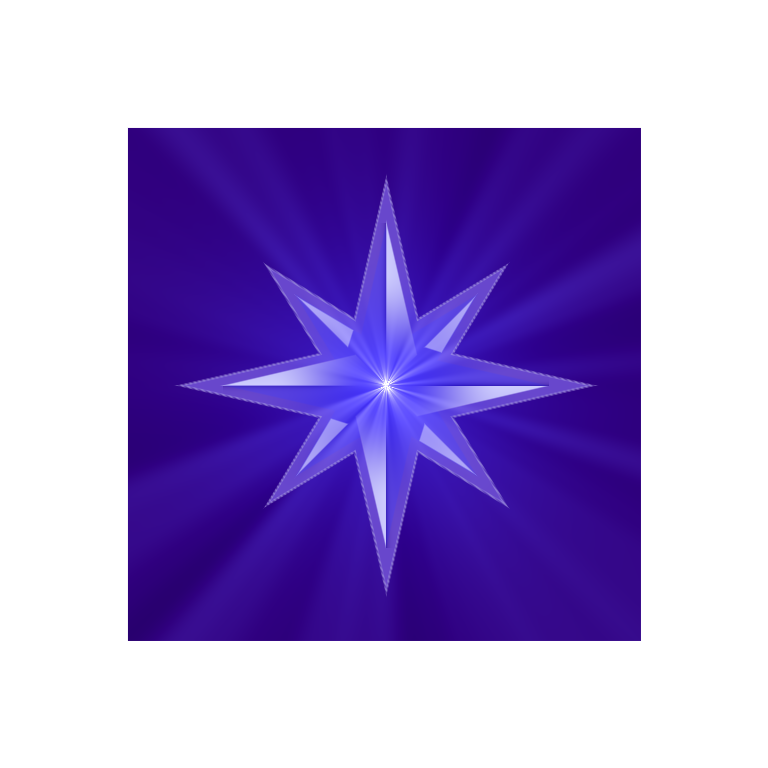
A WebGL 1 fragment shader for this background:

```glsl
precision highp float;
uniform vec2 u_resolution;

float hash(float n) {
    n = fract(n * 0.1031);
    n *= n + 33.33;
    return fract(n * (n + n));
}

// Value noise around the circle; turn runs from 0 to 1
float angularNoise(float turn, float count, float seed) {
    float x = turn * count;
    float cell = floor(x);
    float a = hash(mod(cell, count) + seed);
    float b = hash(mod(cell + 1.0, count) + seed);
    return mix(a, b, smoothstep(0.0, 1.0, x - cell));
}

// Signed distance to the line a-b, positive on its left
float side(vec2 p, vec2 a, vec2 b) {
    vec2 d = normalize(b - a);
    return d.x * (p.y - a.y) - d.y * (p.x - a.x);
}

// Positive inside a counter-clockwise triangle
float triangle(vec2 p, vec2 a, vec2 b, vec2 c) {
    return min(side(p, a, b), min(side(p, b, c), side(p, c, a)));
}

// Positive inside the eight-pointed star
float star(vec2 p) {
    p = abs(p);
    p = vec2(max(p.x, p.y), min(p.x, p.y));
    vec2 notch = vec2(0.086, 0.041);
    return max(side(p, vec2(0.267, 0.0), notch), side(p, notch, vec2(0.155)));
}

void main() {
    float px = 1.0 / min(u_resolution.x, u_resolution.y);
    vec2 uv = (gl_FragCoord.xy - 0.5 * u_resolution) * px + 0.5;
    vec2 p = uv - vec2(0.503, 0.498);
    float r = length(p);
    float turn = atan(p.y, p.x) / 6.2831853 + 0.5;

    // Violet panel with a blue halo and soft rays
    float broad = angularNoise(turn, 26.0, 3.0);
    float fine = angularNoise(turn, 64.0, 41.0);
    float rays = 0.6 * broad + 0.4 * fine - 0.5;
    float halo = exp(-r * r * 22.0);
    vec3 color = mix(vec3(0.195, 0.012, 0.51), vec3(0.22, 0.085, 0.76), halo);
    color += rays * vec3(0.09, 0.14, 0.19) * smoothstep(0.02, 0.22, r);

    // Translucent star with a purple rim and a blue heart
    float d = star(p);
    float inside = smoothstep(-px, px, d);
    float inner = smoothstep(-px, px, d - 0.0125);
    vec3 body = mix(vec3(0.41, 0.28, 0.80), vec3(0.36, 0.27, 0.86), inner);
    body = mix(body, vec3(0.31, 0.25, 1.0), exp(-r * r * 110.0));
    body += rays * vec3(0.22, 0.24, 0.12) * smoothstep(0.2, 0.03, r);
    color = mix(color, body, inside);

    // Facets repeat by quarter turns, on the clockwise side of each ray
    vec2 f = p.x * p.y < 0.0 ? abs(p) : abs(p.yx);
    float blade = triangle(f, vec2(0.0), vec2(0.212, 0.0), vec2(0.040, 0.040));
    float shard = triangle(f, vec2(0.050), vec2(0.115), vec2(0.043, 0.072));
    float bladeLight = smoothstep(0.02, 0.15, r) * (0.95 - 5.0 * f.y);
    float shardLight = mix(0.58, 0.75, smoothstep(0.08, 0.15, r));
    float seam = exp(-abs(f.x) / 0.003) * step(f.y, 0.212);
    color -= 0.13 * seam * inside * smoothstep(0.03, 0.1, r);
    color = mix(color, vec3(0.83, 0.83, 1.0),
        smoothstep(-px, px, blade) * clamp(bladeLight, 0.0, 1.0));
    color = mix(color, vec3(0.80, 0.79, 1.0), smoothstep(-px, px, shard) * shardLight);

    // Dotted outline
    float dots = 0.5 + 0.5 * cos(6.2831853 * (p.x + p.y) / 0.007);
    float outline = 1.0 - smoothstep(0.0005, 0.0005 + 1.5 * px, abs(d));
    color = mix(color, vec3(0.66, 0.62, 0.88), outline * (0.25 + 0.4 * dots));

    // Sparkling core
    float spark = exp(-r / 0.008) * (0.7 + 0.8 * fine);
    float bloom = exp(-r / 0.025) * (0.1 + 0.4 * fine);
    color += vec3(0.75, 0.8, 0.5) * (spark + bloom);

    // White surround
    vec2 edge = abs(uv - vec2(0.5005, 0.4995)) - 0.334;
    float surround = smoothstep(-0.5 * px, 0.5 * px, max(edge.x, edge.y));
    color = mix(clamp(color, 0.0, 1.0), vec3(1.0), surround);
    gl_FragColor = vec4(color, 1.0);
}
```
